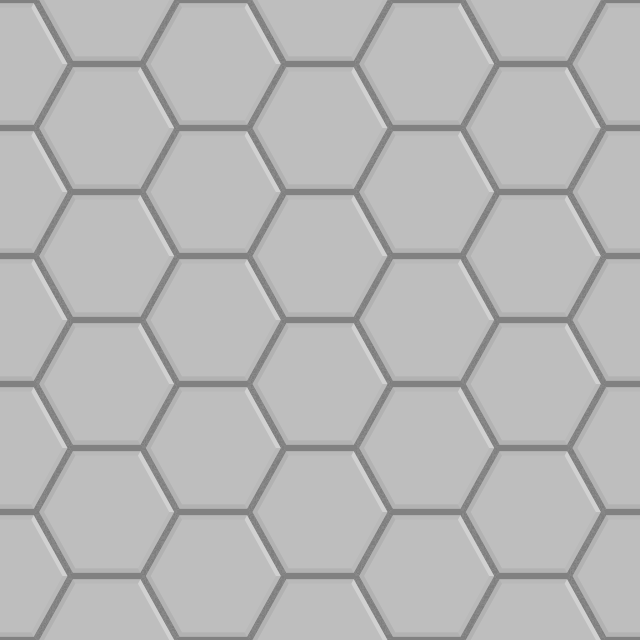
Write a Shadertoy shader that draws this pattern.

```glsl
#define REPEATS vec2(3.0, 5.0)   // column pairs across, rows down
#define GROUT_HALF 0.025         // half joint width, in tile heights
#define BEVEL 0.035              // bevel width, in tile heights
#define FACE_TONE 0.747
#define GROUT_TONE 0.505
#define LIT_TONE 0.82
#define GLANCING_TONE 0.726
#define SHADED_TONE 0.70
#define GRAIN 0.05
#define GRAIN_CELLS 512.0

const float PI = 3.14159265;

float hash(vec2 p) {
    vec3 q = fract(p.xyx * 0.1031);
    q += dot(q, q.yzx + 33.33);
    return fract((q.x + q.y) * q.z);
}

// Offset from the nearest tile centre; a tile is 1 unit high.
vec2 hexLocal(vec2 uv) {
    vec2 g = uv * REPEATS;
    vec2 stretch = vec2(sqrt(3.0), 1.0);
    vec2 a = (fract(g + vec2(0.5, 0.0)) - 0.5) * stretch;
    vec2 b = (fract(g + vec2(0.0, 0.5)) - 0.5) * stretch;
    return dot(a, a) < dot(b, b) ? a : b;
}

// Bevel tone of a side, with light from the upper right.
float sideTone(vec2 normal) {
    float facing = dot(normal, vec2(cos(PI / 6.0), 0.5));
    return facing > 0.9 ? LIT_TONE : facing > 0.0 ? GLANCING_TONE : SHADED_TONE;
}

void mainImage(out vec4 fragColor, in vec2 fragCoord) {
    vec2 uv = fragCoord / iResolution.xy;
    vec2 p = hexLocal(uv);
    float aa = 0.6 * REPEATS.y / iResolution.y;

    // Nearest side, with softened mitres between bevels
    float reach = -1.0;
    float bevelTone = FACE_TONE;
    float diagonal = 0.0;
    for (int i = 0; i < 6; i++) {
        float angle = PI / 6.0 + float(i) * PI / 3.0;
        vec2 normal = vec2(cos(angle), sin(angle));
        float h = dot(p, normal);
        float nearer = smoothstep(-aa, aa, h - reach);
        bevelTone = mix(bevelTone, sideTone(normal), nearer);
        diagonal = mix(diagonal, step(0.1, abs(normal.x)), nearer);
        reach = max(reach, h);
    }
    float inset = 0.5 - reach;

    // Fine grain in the slanted joints
    float grain = hash(mod(floor(uv * GRAIN_CELLS), GRAIN_CELLS)) - 0.5;
    float groutTone = GROUT_TONE + diagonal * (0.01 + GRAIN * grain);

    // Joint, bevel, face
    float edge = GROUT_HALF + BEVEL;
    float tone = mix(bevelTone, FACE_TONE, smoothstep(edge - aa, edge + aa, inset));
    tone = mix(groutTone, tone, smoothstep(GROUT_HALF - aa, GROUT_HALF + aa, inset));
    fragColor = vec4(vec3(tone), 1.0);
}
```
